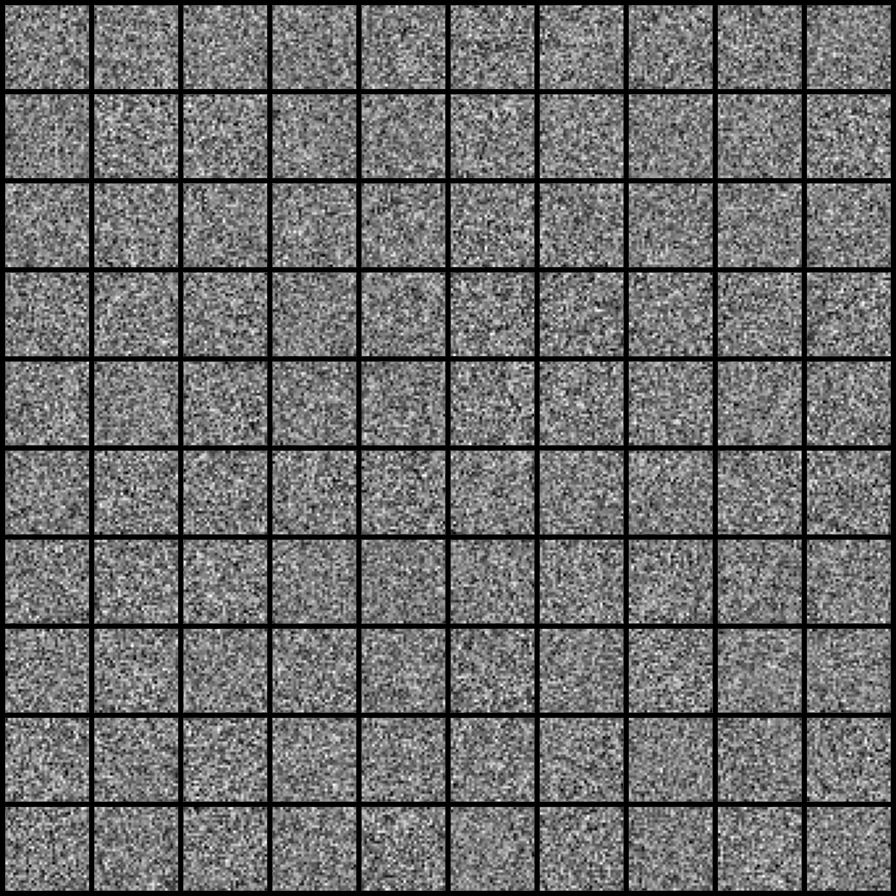
This pattern is drawn by a WebGL 2 fragment shader. Its source:

```glsl
#version 300 es
precision highp float;
precision highp int;
// A ten by ten sheet of square grey noise tiles parted by thin black lines.
// Each tile holds 32 x 32 soft grains of bell-shaped random brightness, with
// a slightly different contrast per tile; the lines are a distance mask.

uniform vec2 u_resolution;
out vec4 fragColor;

const float TILES = 10.0;        // repeats across and down
const float TILE_GRAINS = 32.0;  // grains along a tile side
const float LINE_GRAINS = 2.0;   // line width in grains
const float PITCH = TILE_GRAINS + LINE_GRAINS;
const float SHEET_GRAINS = TILES * PITCH + LINE_GRAINS;

const vec3 LINE_COLOR = vec3(0.0);
const float MEAN_GREY = 0.49;
const float GRAIN_SPREAD = 0.185;    // standard deviation before blending
const float CONTRAST_VARIATION = 0.1;

// Integer hash of a three-part key
uint hash(uvec3 key) {
  uint h = key.x * 1664525u + key.y * 1013904223u + key.z * 374761393u;
  h = (h ^ (h >> 16)) * 2246822519u;
  h = (h ^ (h >> 13)) * 3266489917u;
  return h ^ (h >> 16);
}

float random(vec2 cell, uint seed) {
  uvec2 key = uvec2(ivec2(cell) + 1024);
  return float(hash(uvec3(key, seed)) >> 8) / 16777216.0;
}

// Roughly normal value with mean 0 and deviation 1, from four uniform ones
float bellRandom(vec2 cell) {
  float sum = 0.0;
  for (uint i = 0u; i < 4u; i++) sum += random(cell, i);
  return (sum - 2.0) * sqrt(3.0);
}

// Grains blended smoothly between their centres
float grainNoise(vec2 p) {
  vec2 cell = floor(p - 0.5);
  vec2 blend = smoothstep(0.0, 1.0, p - 0.5 - cell);
  float low = mix(bellRandom(cell), bellRandom(cell + vec2(1, 0)), blend.x);
  float high = mix(bellRandom(cell + vec2(0, 1)), bellRandom(cell + 1.0), blend.x);
  return mix(low, high, blend.y);
}

// Signed distance to the square tile, negative inside, in grains
float tileDistance(vec2 local) {
  vec2 d = abs(local - 0.5 * PITCH) - 0.5 * TILE_GRAINS;
  return max(d.x, d.y);
}

void main() {
  // Square sheet centred on the canvas, measured in grains
  float side = min(u_resolution.x, u_resolution.y);
  float grainsPerPixel = SHEET_GRAINS / side;
  vec2 p = (gl_FragCoord.xy - 0.5 * u_resolution) * grainsPerPixel
         + 0.5 * SHEET_GRAINS;

  // Tile index and position within its cell
  vec2 shifted = p - 0.5 * LINE_GRAINS;
  vec2 tile = floor(shifted / PITCH);
  vec2 local = shifted - tile * PITCH;

  // Grey grain with a small change of contrast from tile to tile
  float contrast = 1.0 + CONTRAST_VARIATION * (2.0 * random(tile, 9u) - 1.0);
  float grey = MEAN_GREY + GRAIN_SPREAD * contrast * grainNoise(p);
  vec3 grainColor = vec3(clamp(grey, 0.0, 1.0));

  // Lines, kept black beyond the outermost tiles
  vec2 fromCentre = abs(p - 0.5 * SHEET_GRAINS);
  float sheet = max(fromCentre.x, fromCentre.y) - 0.5 * SHEET_GRAINS + LINE_GRAINS;
  float outside = max(tileDistance(local), sheet);
  float softness = 0.75 * grainsPerPixel;
  float line = smoothstep(-softness, softness, outside);

  fragColor = vec4(mix(grainColor, LINE_COLOR, line), 1.0);
}
```
